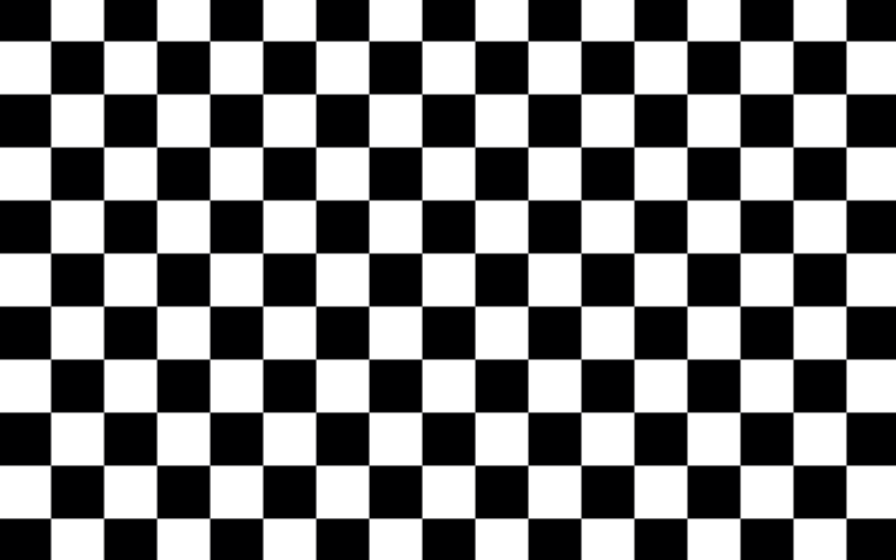
Write a WebGL 2 fragment shader that draws this pattern.

```glsl
#version 300 es
precision highp float;

uniform vec2 u_resolution;
out vec4 fragColor;

// Signed distance to the nearest cell edge: positive in even cells, negative in odd
vec2 signedCell(vec2 t) {
    return 0.5 - abs(mod(t + 0.5, 2.0) - 1.0);
}

void main() {
    // Canvas heights, so the cells stay square
    vec2 p = gl_FragCoord.xy / u_resolution.y;

    // Square grid, cropped at the left and bottom
    float cellSize = 0.0947;
    vec2 cell = signedCell((p - vec2(0.0912, 0.0738)) / cellSize);

    // Slightly soft edges, never narrower than a pixel
    float softness = max(0.0021, 0.6 / u_resolution.y) / cellSize;
    vec2 side = clamp(cell / softness, -1.0, 1.0);

    // Matching signs on both axes make a dark square
    float dark = 0.5 + 0.5 * side.x * side.y;
    vec3 white = vec3(1.0);
    vec3 black = vec3(0.0, 0.0, 0.005);
    fragColor = vec4(mix(white, black, dark), 1.0);
}
```
